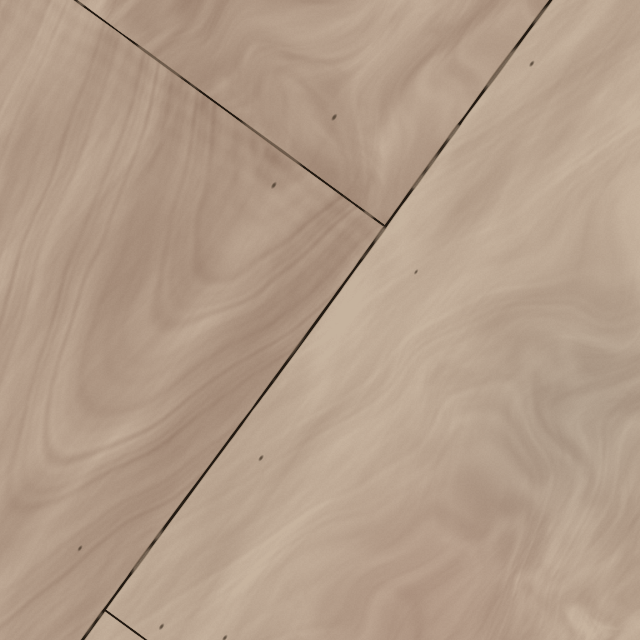
Give the GLSL for this texture, as a WebGL 2 fragment shader.

```glsl
#version 300 es
precision highp float;
// Pale, worn wooden planks laid diagonally, with dark seams, curved grain and cloudy burl.

#define PLANK_SIZE vec2(0.75, 1.40)    // across and along the grain
#define JOINT vec2(0.602, 0.646)       // where the two main seams meet
#define GRAIN_DIR vec2(0.590, 0.807)
#define STAGGER 0.742
#define SEAM_HALF 0.0019
#define RING_DEPTH 0.17
#define CLOUD_DEPTH 0.46
#define DEEP_WOOD vec3(0.560, 0.457, 0.387)
#define PALE_WOOD vec3(0.770, 0.692, 0.612)
#define SEAM_BROWN vec3(0.41, 0.33, 0.25)
#define SEAM_DARK vec3(0.13, 0.10, 0.07)

uniform vec2 u_resolution;
out vec4 fragColor;

float hash(vec2 p) {
    vec3 q = fract(p.xyx * vec3(0.1031, 0.1030, 0.0973));
    q += dot(q, q.yzx + 33.33);
    return fract((q.x + q.y) * q.z);
}

// Layered, rotated and bent sines, about -0.7 to 0.7
float clouds(vec2 p, int layers) {
    float sum = 0.0, amp = 0.5;
    for (int i = 0; i < layers; i++) {
        p = mat2(0.54, 0.84, -0.84, 0.54) * p * 1.7 + 1.3;
        p += 0.5 * sin(p.yx * 1.1 + float(i));
        sum += amp * sin(p.x) * cos(p.y);
        amp *= 0.62;
    }
    return sum;
}

float blob(vec2 p, vec2 center, vec2 radius) {
    vec2 d = (p - center) / radius;
    return exp(-dot(d, d));
}

// Growth rings: nested curves that open along the grain
float rings(vec2 g, float axis, float opening) {
    float d = g.x - axis;
    float h = g.y - opening * 3.6 * sqrt(d * d + 0.006);
    float lines = 0.35 * sin(h * 118.0 + 2.0) + 0.25 * sin(h * 187.0);
    return 0.4 * sin(h * 27.0) + 0.3 * sin(h * 67.0 + 1.0) + lines * (0.6 + 0.4 * sin(h * 19.0));
}

// Sparse dark pits, one candidate per cell, drawn out along the grain
float pits(vec2 g, float px) {
    vec2 cell = floor(g * 8.0);
    vec2 spot = 0.2 + 0.6 * vec2(hash(cell + 3.0), hash(cell + 71.0));
    vec2 d = (g * 8.0 - cell - spot) / 8.0;
    float size = mix(0.0012, 0.0024, hash(cell + 19.0));
    float r = length(d * vec2(1.0, 0.5));
    return step(0.92, hash(cell + 11.0)) * (1.0 - smoothstep(size - px, size + px, r));
}

void main() {
    vec2 p = gl_FragCoord.xy / u_resolution;
    float px = 1.0 / min(u_resolution.x, u_resolution.y);

    // Plank frame: g.x across the grain, g.y along it
    vec2 q = p - JOINT;
    vec2 g = vec2(dot(q, vec2(GRAIN_DIR.y, -GRAIN_DIR.x)), dot(q, GRAIN_DIR));
    g.x += 0.001 * sin(g.y * 7.0);
    float column = floor(g.x / PLANK_SIZE.x);
    float odd = mod(column, 2.0);
    float shift = g.y + STAGGER * (1.0 - odd);
    float row = floor(shift / PLANK_SIZE.y);
    vec2 seed = 40.0 * vec2(hash(vec2(column, row) + 50.0), hash(vec2(row, column) + 90.0));

    // Straight-grained planks alternate with swirling ones
    float calm = odd * mod(row, 2.0);
    float burl = mix(mix(smoothstep(0.05, 0.45, g.x), 1.0, odd), 0.12, calm);
    vec2 bend = vec2(clouds(g * 4.0 + seed, 3), clouds(g * 4.0 + seed + 17.0, 3));
    vec2 w = g + bend * (0.015 + 0.10 * burl);

    // Tone: rings, stretched streaks, clouds, curling wisps and fine fibres
    float ring = rings(w, mix(0.34, -0.20, odd), mix(-0.8, 1.0, calm));
    float streak = clouds(w * vec2(17.0, 2.5) + seed, 5);
    float cloud = clouds(w * vec2(8.0, 6.0) + seed + 5.0, 6);
    float wisp = sin(11.0 * clouds(w * vec2(5.0, 3.5) + seed + 9.0, 4) + 3.0 * cloud);
    float fibre = clouds(w * vec2(110.0, 12.0), 3);
    float tone = mix(0.86, 0.64, odd) + 0.05 * fibre;
    tone += RING_DEPTH * ring * mix(0.5, 1.0, calm) * (0.8 + 0.6 * cloud);
    tone += CLOUD_DEPTH * mix(0.55 * streak, 0.75 * cloud, burl) + 0.09 * burl * wisp;
    tone += 0.06 * (hash(floor(p * 512.0)) - 0.5);

    // Stained areas and worn edges
    float grey = (1.0 - odd) * blob(g, vec2(0.42, -0.06), vec2(0.15, 0.20));
    float rosy = (1.0 - odd) * blob(g, vec2(0.40, -0.42), vec2(0.16, 0.22));
    float mauve = odd * blob(g, vec2(-0.33, 0.02), vec2(0.14, 0.11));
    float dusk = calm * (blob(g, vec2(-0.06, -0.25), vec2(0.06, 0.5))
        + 0.7 * blob(g, vec2(-0.28, -0.28), vec2(0.07, 0.2)));
    float saw = calm * exp(g.y * 14.0) * sin(g.y * 210.0 + 2.0 * streak);
    tone -= (0.24 * grey + 0.34 * rosy + 0.22 * mauve) * (0.9 + 1.2 * cloud);
    tone += 0.12 * calm * blob(g, vec2(-0.15, -0.24), vec2(0.04, 0.2));
    tone -= 0.30 * dusk * (0.9 + streak) + 0.06 * saw;
    vec3 color = mix(DEEP_WOOD, PALE_WOOD, clamp(tone, -0.2, 1.04));
    color += vec3(0.008, -0.003, 0.0) * (rosy + 0.3 * odd) + vec3(-0.012, 0.002, 0.008) * grey;
    color = mix(color, SEAM_BROWN * 0.7, 0.8 * pits(g, px));

    // Seams of uneven width, partly filled with brown dust
    float across = abs(g.x - PLANK_SIZE.x * round(g.x / PLANK_SIZE.x));
    float along = abs(shift - PLANK_SIZE.y * round(shift / PLANK_SIZE.y));
    float gap = min(across, along * 1.4);
    float wear = clouds(g * 14.0, 4);
    float halfWidth = SEAM_HALF * (1.0 + 0.5 * wear);
    float rim = 1.0 - smoothstep(halfWidth, halfWidth + 0.0022, gap);
    float core = 1.0 - smoothstep(halfWidth - 0.5 * px, halfWidth + 0.5 * px, gap);
    color = mix(color, SEAM_BROWN, 0.45 * rim);
    color = mix(color, SEAM_DARK, core * (1.0 - 0.7 * smoothstep(0.1, 0.4, wear)));
    fragColor = vec4(color, 1.0);
}
```
